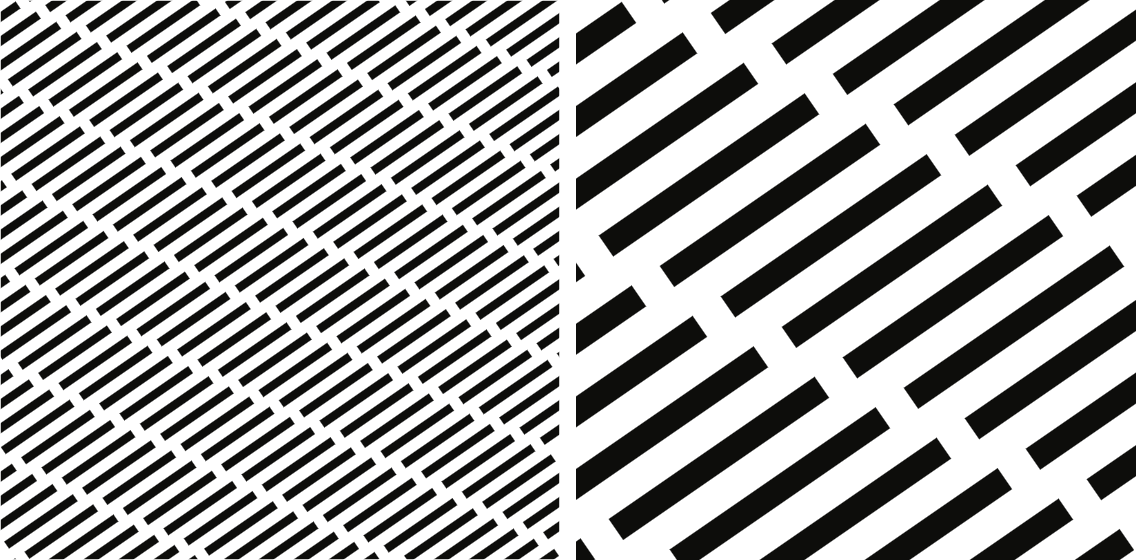
Left, the full canvas; right, a detail of the centre.
A three.js fragment shader for this pattern:

```glsl
varying vec2 vUv;

// Antialiased coverage of the inside of a distance
float coverage(float dist, float blur) {
  return clamp(0.5 - dist / blur, 0.0, 1.0);
}

// Signed distance to an axis-aligned box
float boxDistance(vec2 p, vec2 halfSize) {
  vec2 d = abs(p) - halfSize;
  return length(max(d, 0.0)) + min(max(d.x, d.y), 0.0);
}

void main() {
  float blur = 1.2 * max(fwidth(vUv.x), fwidth(vUv.y));

  // Frame with x along the bars
  vec2 along = normalize(vec2(1.070, 0.739));
  vec2 across = vec2(-along.y, along.x);
  vec2 fromBar = vUv - vec2(0.5940, 0.4719);
  vec2 p = vec2(dot(fromBar, along), dot(fromBar, across));

  // Rows of dashes, each row sliding back by a fixed step
  float rowHeight = 0.03555;
  float row = floor(p.y / rowHeight + 0.5);
  p.y -= row * rowHeight;
  p.x += row * 0.01957;
  float dashPeriod = 0.1693;
  p.x = (fract(p.x / dashPeriod + 0.5) - 0.5) * dashPeriod;

  float bar = coverage(boxDistance(p, vec2(0.0745, 0.0076)), blur);

  // Thin white rim around the canvas
  float rim = coverage(boxDistance(vUv - 0.5, vec2(0.4985)), blur);

  vec3 paper = vec3(1.0);
  vec3 ink = vec3(0.05, 0.05, 0.045);
  gl_FragColor = vec4(mix(paper, ink, bar * rim), 1.0);
}
```
